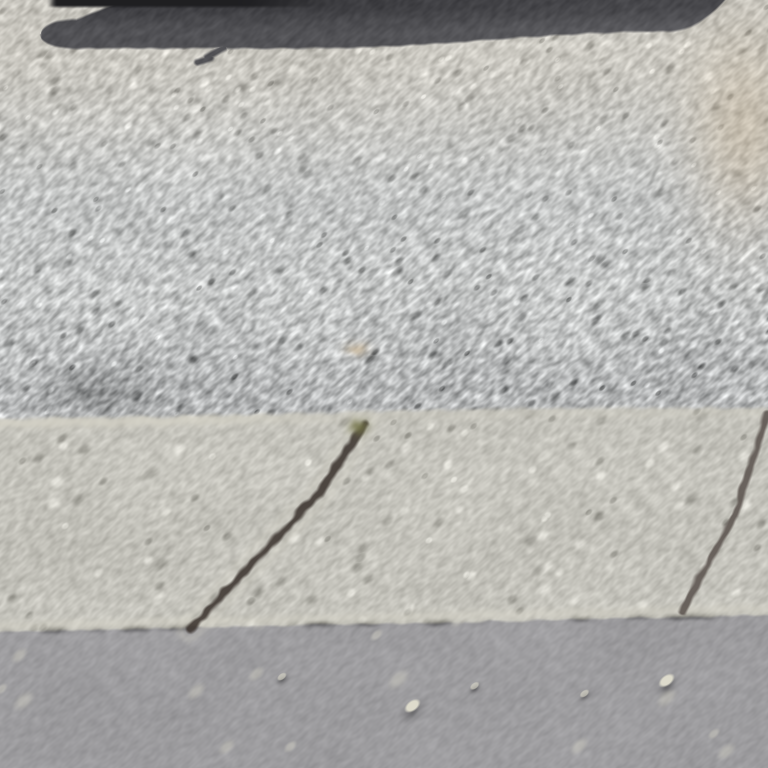
This texture is drawn by a WebGL 2 fragment shader. Its source:

```glsl
#version 300 es
precision highp float;
// Sunlit gravel, a jointed concrete strip and an asphalt road, with a cast shadow on top.
// Sloped edge curves split the bands; slanted gradient noise gives the grain,
// hashed cells scatter the flecks, and bent polylines cut the joints.
uniform vec2 u_resolution;
out vec4 fragColor;

const vec3 GRAVEL_WARM = vec3(.785, .775, .745);
const vec3 GRAVEL_COOL = vec3(.765, .772, .77);
const vec3 GRAVEL_LOW = vec3(.705, .712, .715);
const vec3 CONCRETE = vec3(.765, .76, .73);
const vec3 PALE_EDGE = vec3(.83, .82, .775);
const vec3 ASPHALT = vec3(.615, .612, .622);
const vec3 SHADOW = vec3(.32, .32, .335);
const vec3 UNDERSIDE = vec3(.12, .12, .13);
const vec3 CRACK = vec3(.25, .22, .2);
const vec3 MOSS = vec3(.44, .44, .27);
const vec3 TAN = vec3(.78, .69, .55);
const vec3 CHIP = vec3(.87, .86, .8);
const vec2 GRAIN_AXIS = vec2(.75, .66);
const vec2 GRAIN_SCALE = vec2(58, 125);
const float GRAIN_GAIN = .25;

vec2 hash2(vec2 p) {
  vec3 q = fract(p.xyx * vec3(.1031, .103, .0973));
  q += dot(q, q.yzx + 33.33);
  return fract((q.xx + q.yz) * q.zy);
}

float corner(vec2 cell, vec2 f, vec2 o) {
  float a = 6.2832 * hash2(cell + o + 200.).x;
  return dot(vec2(cos(a), sin(a)), f - o);
}

float noise(vec2 p) {
  vec2 i = floor(p), f = p - i, e = vec2(0, 1);
  vec2 u = f * f * f * (f * (f * 6. - 15.) + 10.);
  return mix(mix(corner(i, f, e.xx), corner(i, f, e.yx), u.x),
             mix(corner(i, f, e.xy), corner(i, f, e.yy), u.x), u.y);
}

// Soft random dots, at most one per cell
float flecks(vec2 p, float density) {
  float mask = 0.;
  for (int n = 0; n < 9; n++) {
    vec2 c = floor(p) + vec2(n % 3 - 1, n / 3 - 1), k = hash2(c + 700.);
    float d = length(p - c - hash2(c + 300.));
    mask = max(mask, step(k.x, density) * (1. - smoothstep(.1, .25 + .3 * k.y, d)));
  }
  return mask;
}

float segment(vec2 p, vec2 a, vec2 b) {
  vec2 d = b - a;
  return length(p - a - d * clamp(dot(p - a, d) / dot(d, d), 0., 1.));
}

float joint(vec2 p, vec2 a, vec2 b, vec2 c, vec2 d) {
  return min(segment(p, a, b), min(segment(p, b, c), segment(p, c, d)));
}

float spot(vec2 p, vec2 c, vec2 r) {
  vec2 d = (p - c) / r;
  return exp(-dot(d, d));
}

float line(float d, float width) { return exp(-d * d / (width * width)); }

// Rounded left lobe, sagging lower edge, upswept right end, small tail
float shadowMask(vec2 p, float blur) {
  float t = clamp((.1 - p.x) / .047, 0., 1.), bow = sqrt(1. - t * t);
  float rise = max(p.x - .87, 0.) / .075;
  float low = .955 - .018 * bow + .022 * smoothstep(.4, .87, p.x) + .042 * rise * rise;
  float high = .955 + .02 * bow + .4 * max(p.x - .1, 0.);
  float body = smoothstep(-blur, blur, min(p.y - low, high - p.y)) * smoothstep(.05, .056, p.x);
  float tail = min(segment(p, vec2(.257, .919), vec2(.275, .925)),
                   segment(p, vec2(.27, .926), vec2(.292, .938))) - .004;
  return max(body, 1. - smoothstep(-blur, blur, tail));
}

void main() {
  vec2 p = gl_FragCoord.xy / u_resolution;
  float blur = max(.0025, 1. / u_resolution.y);
  vec2 q = vec2(dot(p, GRAIN_AXIS), dot(p, vec2(-GRAIN_AXIS.y, GRAIN_AXIS.x)));
  float grain = noise(q * GRAIN_SCALE) + .6 * noise(q * GRAIN_SCALE * 1.9 + 17.);
  float cloud = noise(p * vec2(6, 9) + 4.) + .5 * noise(p * vec2(14, 20));
  float wobble = noise(p * 45. + 9.);

  // Gravel: warm far away, cool and rough near the strip
  vec3 gravel = mix(GRAVEL_COOL, GRAVEL_WARM, smoothstep(.72, .95, p.y));
  gravel = mix(GRAVEL_LOW, gravel, smoothstep(.46, .64, p.y + .04 * cloud));
  float rough = mix(1., .6, smoothstep(.55, .95, p.y));
  gravel += GRAIN_GAIN * rough * grain + .035 * cloud;
  gravel -= .22 * rough * flecks(q * vec2(42, 75), .13);
  gravel += .1 * flecks(q * vec2(48, 80) + 31., .12);
  gravel = mix(gravel, TAN, .35 * spot(p, vec2(.97, .82), vec2(.07, .12)));
  gravel -= .14 * spot(p, vec2(.12, .49), vec2(.06, .025));

  // Concrete strip between two sloping edges
  float top = .456 + .013 * smoothstep(0., .8, p.x) + .004 * wobble;
  float base = .177 + .022 * p.x + .003 * wobble;
  vec3 concrete = CONCRETE + .1 * grain + .03 * cloud;
  concrete -= .13 * flecks(q * vec2(38, 62) + 50., .12);
  concrete += .1 * flecks(q * vec2(40, 55) + 90., .08);
  float rim = line(p.y - top + .007, .007) * mix(.8, .3, smoothstep(.2, .5, p.x));
  concrete = mix(concrete, PALE_EDGE, max(rim, .5 * line(p.y - base - .008, .007)));

  // Asphalt with loose pale chips
  vec3 road = ASPHALT + .05 * grain + .025 * cloud;
  road = mix(road, CHIP, .35 * flecks(q * vec2(26, 45) + 12., .06));
  vec3 chips[5] = vec3[5](vec3(.537, .081, 1), vec3(.868, .114, 1), vec3(.618, .107, .6),
    vec3(.367, .119, .6), vec3(.761, .097, .6));
  for (int i = 0; i < 5; i++) {
    vec2 d = p - chips[i].xy;
    d = vec2(.8 * d.x + .6 * d.y, .8 * d.y - .6 * d.x) / (vec2(.012, .007) * chips[i].z);
    road -= .2 * spot(d, vec2(-.3, -.9), vec2(1));
    road = mix(road, CHIP, chips[i].z * (1. - smoothstep(.6, 1.1, length(d))));
  }

  vec3 color = mix(concrete, gravel, smoothstep(-.004, .004, p.y - top));
  color = mix(road, color, smoothstep(-blur, blur, p.y - base));
  color -= .2 * line(p.y - base, .004) * smoothstep(-.2, .3, noise(vec2(p.x * 22., 3.3)));

  // Ragged joints, with moss at the head of the first
  vec2 r = p + .004 * vec2(wobble, noise(p * 70.));
  float gapA = joint(r, vec2(.475, .447), vec2(.417, .359), vec2(.326, .264), vec2(.247, .18));
  float gapB = joint(r, vec2(.999, .46), vec2(.957, .329), vec2(.924, .271), vec2(.889, .203));
  float width = .0045 + .003 * wobble;
  color = mix(color, PALE_EDGE, .3 * line(gapA - .012, .006));
  color = mix(color, CRACK, .9 - .9 * smoothstep(width - .003, width + .003, gapA));
  color = mix(color, CRACK + .12, .9 - .9 * smoothstep(width - .003, width + .002, gapB));
  color = mix(color, MOSS, .8 * spot(r, vec2(.467, .444), vec2(.012, .01)));
  color = mix(color, TAN, .6 * spot(r, vec2(.465, .546), vec2(.014, .008)));

  // Cast shadow and the dark underside above it
  vec3 shade = SHADOW + .05 * grain + .04 * smoothstep(.4, .9, p.x) - .08 * smoothstep(.955, .995, p.y);
  color = mix(color, shade, shadowMask(p + .002 * wobble, blur));
  float under = smoothstep(.988, .994, p.y) * smoothstep(.06, .075, p.x);
  color = mix(color, UNDERSIDE, under * (1. - smoothstep(.3, .46, p.x)));
  fragColor = vec4(clamp(color, 0., 1.), 1);
}
```
